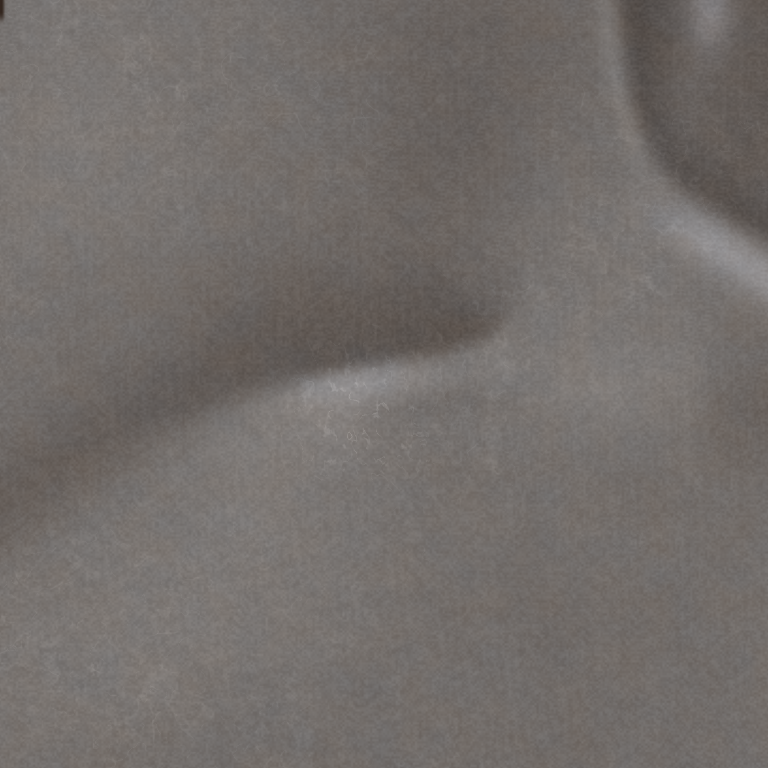
Give the GLSL for this texture, as a WebGL 1 fragment shader.

```glsl
precision highp float;
// Soft taupe leather with two draped folds, sheen, fine grain and creases.
uniform vec2 u_resolution;

float hash(vec2 p) {
  return fract(sin(dot(p, vec2(127.1, 311.7))) * 43758.5453);
}

float noise(vec2 p) {
  vec2 i = floor(p);
  vec2 f = fract(p);
  f = f * f * (3.0 - 2.0 * f);
  float low = mix(hash(i), hash(i + vec2(1.0, 0.0)), f.x);
  float high = mix(hash(i + vec2(0.0, 1.0)), hash(i + vec2(1.0)), f.x);
  return mix(low, high, f.y);
}

float fbm(vec2 p) {
  float sum = 0.0;
  float weight = 0.5;
  for (int i = 0; i < 4; i++) {
    sum += weight * noise(p);
    p = mat2(0.8, 0.6, -0.6, 0.8) * p * 2.03 + 7.3;
    weight *= 0.5;
  }
  return sum / 0.9375;
}

float bell(float x, float width) {
  return exp(-x * x / (width * width));
}

// Soft elliptical patch, turned by an angle
float patchAt(vec2 p, vec2 center, vec2 size, float angle) {
  vec2 q = p - center;
  float c = cos(angle);
  float s = sin(angle);
  q = vec2(c * q.x + s * q.y, c * q.y - s * q.x) / size;
  return exp(-dot(q, q));
}

vec2 bezier(vec2 a, vec2 b, vec2 c, vec2 d, float t) {
  float u = 1.0 - t;
  return u * u * u * a + 3.0 * u * u * t * b + 3.0 * u * t * t * c + t * t * t * d;
}

// Signed distance to a fold line (positive on its left) and position along it
vec2 foldLine(vec2 p, vec2 a, vec2 b, vec2 c, vec2 d) {
  vec2 best = vec2(10.0, 0.0);
  vec2 start = a;
  for (int i = 0; i < 28; i++) {
    vec2 end = bezier(a, b, c, d, float(i + 1) / 28.0);
    vec2 dir = end - start;
    vec2 rel = p - start;
    float h = clamp(dot(rel, dir) / dot(dir, dir), 0.0, 1.0);
    float dist = length(rel - dir * h);
    float side = dir.x * rel.y - dir.y * rel.x < 0.0 ? -1.0 : 1.0;
    if (dist < abs(best.x)) best = vec2(dist * side, (float(i) + h) / 28.0);
    start = end;
  }
  return best;
}

// Thin broken lines where warped noise crosses its middle value
float creases(vec2 p, float scale) {
  vec2 warp = vec2(fbm(p * scale * 0.8), fbm(p * scale * 0.8 + 31.0));
  float n = noise(p * scale + warp * 3.0);
  float line = 1.0 - smoothstep(0.0, 0.10, abs(n - 0.5));
  return line * smoothstep(0.35, 0.75, noise(p * scale * 1.7 + 53.0));
}

void main() {
  vec2 p = gl_FragCoord.xy / u_resolution;
  vec2 mid = foldLine(p, vec2(-0.05, 0.225), vec2(0.48, 0.72), vec2(0.68, 0.37), vec2(0.69, 0.72));
  vec2 corner = foldLine(p, vec2(0.793, 1.05), vec2(0.82, 0.72), vec2(0.86, 0.77), vec2(1.05, 0.64));

  // Broad light and shade
  float tone = 0.428 + 0.045 * (fbm(p * 4.0) - 0.5);
  tone += 0.045 * patchAt(p, vec2(0.06, 0.80), vec2(0.17, 0.24), -0.3);
  tone += 0.045 * patchAt(p, vec2(0.76, 0.64), vec2(0.12, 0.20), 0.3);
  tone += 0.042 * patchAt(p, vec2(0.14, 0.16), vec2(0.32, 0.17), 0.4);
  tone += 0.030 * patchAt(p, vec2(0.36, 0.40), vec2(0.14, 0.09), 0.5);
  tone += 0.030 * patchAt(p, vec2(0.78, 0.50), vec2(0.14, 0.05), 0.1);
  tone -= 0.060 * patchAt(p, vec2(0.60, 0.87), vec2(0.15, 0.22), 0.2);
  tone -= 0.030 * patchAt(p, vec2(0.44, 0.62), vec2(0.22, 0.11), 0.1);
  tone -= 0.035 * patchAt(p, vec2(0.56, 0.472), vec2(0.12, 0.024), 0.12);
  tone -= 0.050 * patchAt(p, vec2(0.98, 0.47), vec2(0.10, 0.09), 0.0) * smoothstep(0.89, 0.93, p.x);

  // Middle fold: dark valley above, lit slope below
  float soft = mix(0.085, 0.020, smoothstep(0.05, 0.42, mid.y));
  float fade = 1.0 - smoothstep(0.65, 1.0, mid.y);
  float valley = smoothstep(-0.5 * soft, soft, mid.x) * bell(max(mid.x, 0.0), 0.10);
  tone -= 0.085 * valley * fade;
  tone += 0.030 * bell(mid.x + 0.03, 0.05) * (1.0 - smoothstep(-0.01, 0.02, mid.x)) * fade * smoothstep(0.1, 0.4, mid.y);

  // Corner fold: dark hollow with a bright rolled edge
  float hollow = smoothstep(-0.012, 0.028, corner.x);
  tone -= hollow * (0.065 + 0.050 * bell(corner.x - 0.025, 0.04));
  tone += 0.035 * hollow * patchAt(p, vec2(0.885, 0.87), vec2(0.04, 0.06), 0.0);
  tone += 0.045 * bell(corner.x + 0.010, 0.015) * (1.0 - smoothstep(0.3, 0.6, corner.y));

  // Cool sheen
  float sheen = 0.085 * patchAt(p, vec2(0.475, 0.503), vec2(0.085, 0.028), 0.08);
  sheen += 0.035 * patchAt(p, vec2(0.44, 0.46), vec2(0.05, 0.05), 0.0);
  sheen *= 1.0 - smoothstep(-0.012, 0.028, mid.x);
  sheen += 0.13 * bell(corner.x + 0.030, 0.030) * smoothstep(0.4, 0.8, corner.y);
  sheen += 0.14 * patchAt(p, vec2(0.925, 0.985), vec2(0.028, 0.055), 0.0);

  // Creases and grain
  float worn = smoothstep(0.42, 0.72, fbm(p * 5.0 + 17.0));
  float crinkle = patchAt(p, vec2(0.47, 0.46), vec2(0.10, 0.10), 0.0);
  tone += 0.026 * worn * (creases(p, 24.0) + creases(p + 3.0, 55.0));
  tone += 0.075 * crinkle * creases(p * mat2(1.2, 0.5, -0.5, 0.8), 62.0);
  tone += 0.045 * (noise(p * 360.0) - 0.5) + 0.026 * (noise(p * 170.0 + 9.0) - 0.5);
  tone += 0.024 * (fbm(p * 45.0 + 3.0) - 0.5);

  // Warm shadows, cool highlights and faint pink mottling
  float blush = 0.022 * (fbm(p * 28.0 + 5.0) - 0.5);
  float warmth = mix(0.026, 0.018, smoothstep(0.36, 0.46, tone));
  vec3 color = vec3(tone) + vec3(warmth + blush, 0.0, -0.6 * warmth - blush);
  color += sheen * vec3(0.92, 1.0, 1.13);
  float gap = (1.0 - smoothstep(0.002, 0.008, p.x)) * smoothstep(0.965, 0.985, p.y);
  gl_FragColor = vec4(mix(color, vec3(0.20, 0.15, 0.12), gap), 1.0);
}
```
